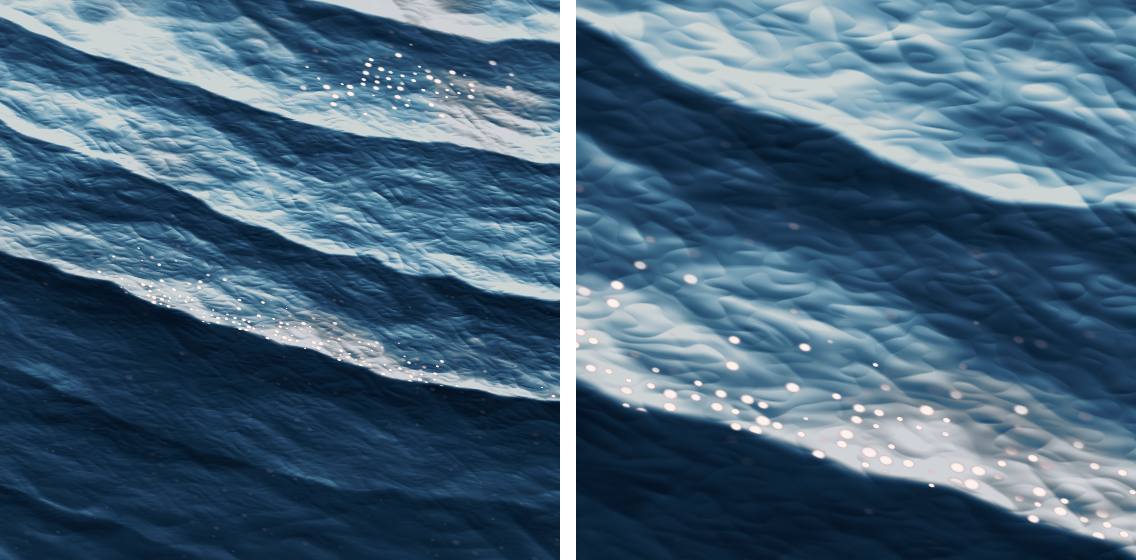
Left: the whole. Right: its middle third, enlarged.
Write a WebGL 1 fragment shader that draws this texture.

```glsl
precision highp float;
// Dark blue sea seen at a slant: tilted swells with bright backs and dark fronts.
// Each swell is a sawtooth profile; the slope of ridged noise adds wavelets,
// a tone ramp gives the colour, and jittered cells scatter sun glints on crests.
uniform vec2 u_resolution;

const vec3 DEEP  = vec3(0.015, 0.07, 0.13);
const vec3 INK   = vec3(0.05, 0.15, 0.24);
const vec3 NAVY  = vec3(0.14, 0.27, 0.40);
const vec3 BLUE  = vec3(0.24, 0.44, 0.56);
const vec3 PALE  = vec3(0.45, 0.63, 0.72);
const vec3 FOAM  = vec3(0.80, 0.83, 0.83);
const vec3 GLINT = vec3(1.0, 0.95, 0.93);
const float TILT = -0.30;
const float SWELL_GAP = 0.21;
const float MAIN_CREST = 0.56;

vec2 hash2(vec2 p) {
  vec3 q = fract(p.xyx * vec3(0.1031, 0.1030, 0.0973));
  q += dot(q, q.yzx + 33.33);
  return fract((q.xx + q.yz) * q.zy);
}

// Gradient noise, roughly -0.7 to 0.7.
float noise(vec2 p) {
  vec2 i = floor(p), f = fract(p);
  vec2 u = f * f * f * (f * (f * 6.0 - 15.0) + 10.0);
  vec2 e = vec2(1.0, 0.0);
  float a = dot(hash2(i) * 2.0 - 1.0, f);
  float b = dot(hash2(i + e.xy) * 2.0 - 1.0, f - e.xy);
  float c = dot(hash2(i + e.yx) * 2.0 - 1.0, f - e.yx);
  float d = dot(hash2(i + e.xx) * 2.0 - 1.0, f - e.xx);
  return mix(mix(a, b, u.x), mix(c, d, u.x), u.y);
}

vec2 turn(vec2 p, float angle) {
  float c = cos(angle), s = sin(angle);
  return vec2(c * p.x + s * p.y, c * p.y - s * p.x);
}

// Slope of a sharp-crested wavelet: bright behind the crest, dark before it.
float ridgeSlope(vec2 p) {
  const float STEP = 0.14;
  return 1.3 * (abs(noise(p + vec2(0.0, STEP))) - abs(noise(p))) / STEP;
}

// Sum of wavelet slopes; focus fades the finest octaves.
float ripples(vec2 uv, float focus) {
  float sum = 0.0, freq = 1.0, weight = 0.36, swing = 0.10;
  for (int i = 0; i < 5; i++) {
    vec2 p = turn(uv, TILT + swing) * vec2(3.0, 8.0) * freq + float(i) * 17.3;
    p += 0.5 * vec2(noise(p * 0.6 + 5.1), noise(p * 0.6 + 41.7));
    sum += weight * ridgeSlope(p) * (i > 2 ? focus : 1.0);
    freq *= 1.9;
    weight *= 0.9;
    swing *= -1.15;
  }
  return -sum;
}

// Position across the swells, with curved and wandering crest lines.
float swellCoord(vec2 uv) {
  float bend = 0.48 * uv.x - 0.20 * uv.x * uv.x;
  float wander = 0.06 * noise(uv * vec2(3.0, 4.0) + 2.7)
               + 0.014 * noise(uv * vec2(13.0, 20.0));
  return (uv.y + bend + wander - MAIN_CREST) / SWELL_GAP;
}

// Sawtooth swell: crisp crest, glowing back, dark front under the next crest.
float swellTone(float s, float strength, float depth) {
  float back = strength * exp(-4.0 * s) - depth * smoothstep(0.45, 0.97, s);
  return mix(-depth, back, smoothstep(0.0, 0.05, s));
}

vec3 seaColor(float t) {
  vec3 c = mix(DEEP, INK, smoothstep(0.0, 0.15, t));
  c = mix(c, NAVY, clamp((t - 0.15) / 0.28, 0.0, 1.0));
  c = mix(c, BLUE, clamp((t - 0.43) / 0.22, 0.0, 1.0));
  c = mix(c, PALE, clamp((t - 0.65) / 0.14, 0.0, 1.0));
  return mix(c, FOAM, clamp((t - 0.79) / 0.13, 0.0, 1.0));
}

// Small jittered sun spots; density from 0 to 1.
float glints(vec2 uv, vec2 scale, float density) {
  vec2 p = turn(uv, TILT) * scale;
  vec2 cell = floor(p), pick = hash2(cell + 91.0);
  vec2 center = 0.3 + 0.4 * hash2(cell);
  float radius = mix(0.18, 0.5, pick.y);
  float spot = 1.0 - smoothstep(radius * 0.35, radius, length(fract(p) - center));
  return spot * smoothstep(pick.x - 0.05, pick.x + 0.15, density);
}

void main() {
  vec2 uv = gl_FragCoord.xy / min(u_resolution.x, u_resolution.y);
  float across = swellCoord(uv);
  float id = floor(across), s = fract(across);
  float above = smoothstep(-0.05, 0.05, across);
  float focus = smoothstep(-0.1, 0.25, uv.y) * (1.0 - 0.55 * smoothstep(0.7, 1.0, uv.y));

  // Swell brightness varies along every crest.
  float patches = noise(vec2(uv.x * 3.0 + 0.4, id * 7.3 + 0.5));
  float isMain = 1.0 - step(0.5, abs(id));
  float strength = mix(0.6, 1.5 + 0.4 * isMain, above) + 1.3 * patches;
  float depth = mix(0.45, 0.95, smoothstep(-0.9, -0.1, across));

  // Tone: distance haze, swell and wavelets, spread evenly by a logistic curve.
  float v = mix(-0.4, 0.5, smoothstep(0.2, 1.0, uv.y)) - 0.45 * (1.0 - above);
  v += swellTone(s, strength, depth) + ripples(uv, focus) * mix(0.65, 1.0, above);
  v += 0.5 * noise(uv * vec2(2.5, 5.0) + 8.0);
  float tone = 1.0 / (1.0 + exp(-1.7 * (v + 0.06)));
  vec3 color = seaColor(tone);

  // Warm grey sheen on the near water and in drifting patches.
  float sheen = 0.6 * isMain * exp(-2.5 * s) + smoothstep(0.0, 0.35, noise(uv * 4.0 + 3.3));
  float grey = dot(color, vec3(0.3, 0.5, 0.2));
  color = mix(color, grey * vec3(0.99, 1.0, 1.03), 0.8 * min(sheen, 1.0) * smoothstep(0.5, 0.8, tone));

  // Sparkles on the main crest, softer ones far away at the upper right.
  float span = smoothstep(0.12, 0.3, uv.x) * (1.0 - 0.7 * smoothstep(0.55, 0.95, uv.x));
  float nearZone = isMain * span * exp(-5.0 * s) * smoothstep(0.0, 0.06, s);
  float farZone = 0.8 * exp(-dot(pow(abs(uv - vec2(0.72, 0.85)) / vec2(0.14, 0.05), vec2(2.0)), vec2(1.0)));
  float sparkle = max(glints(uv, vec2(75.0, 120.0), nearZone), glints(uv + 0.37, vec2(48.0, 85.0), farZone));
  vec3 rim = vec3(0.85, 0.62, 0.62);
  color = mix(color, mix(rim, GLINT, smoothstep(0.2, 0.7, sparkle)), sparkle);
  gl_FragColor = vec4(color, 1.0);
}
```
